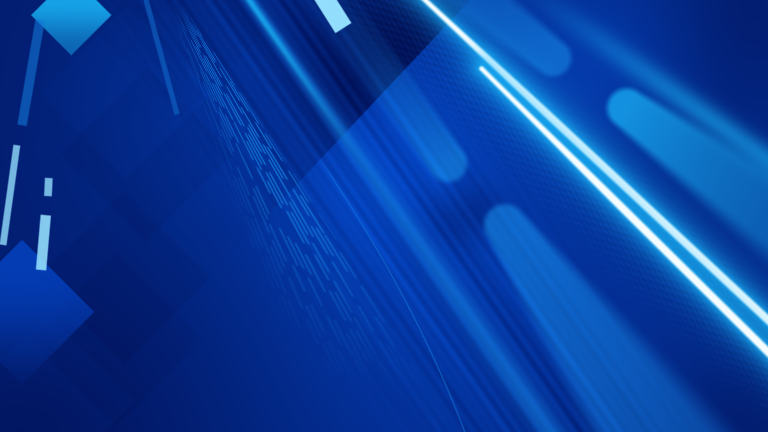
Give the GLSL for this background, as a Shadertoy shader.

```glsl
// Diagonal neon tubes, soft light beams and fanned dashes over deep blue facets.

const vec3 NAVY  = vec3(0.005, 0.075, 0.36);
const vec3 ROYAL = vec3(0.015, 0.25, 0.72);
const vec3 AZURE = vec3(0.07, 0.46, 0.84);
const vec3 CYAN  = vec3(0.10, 0.72, 0.98);
const vec3 WHITE = vec3(0.96, 0.99, 1.0);

const vec2 FAN_APEX = vec2(0.319, 1.157); // rays of dashes meet here
const float FAN_COLUMNS = 72.0;
const float DASH_RATE = 11.0;
const float NEON_RADIUS = 0.0085;
const float NEON_GLOW = 0.026;
const int FACETS = 7;

float pixel; // height of one pixel in canvas units

float hash(vec2 p) {
    return fract(sin(dot(p, vec2(127.1, 311.7))) * 43758.545);
}

// Distance along the line a-b, and signed distance to its left side.
vec2 along(vec2 p, vec2 a, vec2 b) {
    vec2 d = normalize(b - a);
    p -= a;
    return vec2(dot(p, d), d.x * p.y - d.y * p.x);
}

float blob(vec2 p, vec2 center, vec2 radius) {
    vec2 q = (p - center) / radius;
    return exp(-dot(q, q));
}

float gauss(float d, float width) {
    return exp(-d * d / (width * width));
}

float fill(float d) {
    return smoothstep(pixel, -pixel, d);
}

float bar(vec2 p, vec2 a, vec2 b, float radius) {
    vec2 q = along(p, a, b);
    float len = length(b - a);
    return fill(abs(q.y) - radius) * fill(abs(q.x - 0.5 * len) - 0.5 * len);
}

float diamond(vec2 p, vec2 center, float radius) {
    p = abs(p - center);
    return fill((p.x + p.y - radius) * 0.707);
}

// Round-headed shaft of light that widens and fades toward its tail.
float beam(vec2 p, vec2 head, vec2 tail, float radius, float spread, float fade) {
    vec2 q = along(p, head, tail);
    float t = max(q.x, 0.0);
    float d = length(vec2(min(q.x, 0.0), q.y)) - radius - spread * t;
    float soft = 0.010 + 0.045 * t;
    return smoothstep(soft, -soft, d) * exp(-t * fade);
}

float dashes(vec2 p) {
    float depth = max(FAN_APEX.y - p.y, 0.05);
    float slope = (p.x - FAN_APEX.x) / depth;
    float column = slope * FAN_COLUMNS;
    float id = floor(column);
    float run = depth * DASH_RATE + 9.0 * hash(vec2(id, 3.0));
    float seed = hash(vec2(id, floor(run)));
    float across = abs(fract(column) - 0.5);
    float aa = FAN_COLUMNS * pixel / depth;
    float body = 1.0 - smoothstep(0.30 - aa * 0.5, 0.30 + aa * 0.5, across);
    float tip = abs(fract(run) - 0.5) - 0.25 - 0.24 * seed;
    body *= smoothstep(0.04, -0.04, tip) * step(0.28, seed);
    float envelope = smoothstep(0.33, 0.56, slope) * smoothstep(0.66, 0.62, slope);
    return body * envelope * smoothstep(0.15, 0.28, depth) * smoothstep(1.1, 0.5, depth);
}

vec3 neon(vec3 col, vec2 p, vec2 a, vec2 b) {
    vec2 q = along(p, a, b);
    float d = length(vec2(min(q.x, 0.0), q.y));
    float radius = NEON_RADIUS * (0.55 + 0.45 * smoothstep(0.0, 0.5, q.x));
    col = mix(col, CYAN, 0.75 * exp(-max(d - radius, 0.0) / NEON_GLOW));
    return mix(col, WHITE, smoothstep(radius + 0.005, radius - 0.004, d));
}

void mainImage(out vec4 fragColor, in vec2 fragCoord) {
    pixel = 1.0 / iResolution.y;
    vec2 p = fragCoord * pixel;

    // Broad blue light and shade
    float light = 0.22 + 0.30 * smoothstep(0.3, 1.1, p.x);
    light += 0.35 * blob(p, vec2(0.95, 0.45), vec2(0.45, 0.5));
    light += 0.30 * blob(p, vec2(0.45, 0.75), vec2(0.3, 0.35));
    light += 0.25 * blob(p, vec2(1.38, 0.85), vec2(0.25, 0.2));
    light -= 0.30 * blob(p, vec2(1.72, 0.97), vec2(0.2, 0.3));
    light -= 0.35 * blob(p, vec2(1.08, 0.50), vec2(0.09, 0.07));
    light -= 0.30 * blob(p, vec2(1.75, 0.0), vec2(0.25, 0.2));
    light -= 0.20 * blob(p, vec2(0.05, 0.0), vec2(0.3, 0.2));

    // Large slanted plane with a sharp edge
    vec2 plane = along(p, vec2(1.088, 1.0), vec2(0.544, 0.421));
    light -= 0.75 * fill(plane.y) * blob(p, vec2(0.92, 0.86), vec2(0.22, 0.24));
    light += 0.30 * fill(-plane.y) * blob(p, vec2(0.86, 0.62), vec2(0.22, 0.25));

    // Scattered facets on the left
    for (int i = 0; i < FACETS; i++) {
        float k = float(i);
        vec2 center = vec2(0.45 * hash(vec2(k, 1.0)), (k + 0.5) / float(FACETS));
        light += 0.14 * (hash(vec2(k, 5.0)) - 0.5) * diamond(p, center, 0.2);
    }
    vec3 col = mix(NAVY, ROYAL, clamp(light, -0.2, 1.15));
    col = mix(col, ROYAL * 1.1, 0.75 * diamond(p, vec2(0.051, 0.278), 0.167) * smoothstep(0.05, 0.4, p.y));
    col = mix(col, CYAN, diamond(p, vec2(0.165, 0.965), 0.093) * (0.45 + 0.4 * smoothstep(0.88, 1.0, p.y)));

    // Soft beams
    col = mix(col, AZURE, 0.85 * beam(p, vec2(1.037, 0.623), vec2(0.891, 0.826), 0.044, 0.0, 4.0));
    col = mix(col, AZURE, 0.80 * beam(p, vec2(1.169, 0.479), vec2(1.516, 0.0), 0.048, 0.12, 0.7));
    col = mix(col, CYAN, 0.70 * beam(p, vec2(1.451, 0.750), vec2(1.778, 0.514), 0.045, 0.09, 1.5));
    col = mix(col, AZURE, 0.75 * beam(p, vec2(1.280, 0.866), vec2(1.111, 1.0), 0.042, 0.04, 1.8));
    vec2 haze = along(p, vec2(1.273, 0.988), vec2(1.778, 0.63));
    col = mix(col, CYAN, 0.55 * gauss(haze.y, 0.03) * smoothstep(-0.2, 0.5, haze.x));

    // Long streak with fine parallel rays
    vec2 ray = along(p, vec2(0.58, 1.0), vec2(1.273, 0.0));
    float grain = sin(ray.y * 130.0) * sin(ray.y * 71.0 + 1.0) + 0.5 * sin(ray.y * 293.0);
    col += AZURE * 0.07 * grain * gauss(ray.y, 0.2);
    float width = mix(0.012, 0.026, clamp(ray.x, 0.0, 1.0));
    col = mix(col, AZURE, 0.65 * gauss(ray.y, width));
    col = mix(col, CYAN, 0.75 * gauss(ray.y + 0.003, 0.008) * smoothstep(0.5, 0.0, ray.x));
    float thread = (p.x - 1.076 + 0.38 * p.y + 0.24 * p.y * p.y) * 0.85;
    col = mix(col, AZURE, 0.75 * fill(abs(thread) - 0.001) * smoothstep(0.65, 0.58, p.y));

    // Dashes and slim bars
    col = mix(col, AZURE, 0.75 * dashes(p));
    col = mix(col, AZURE, 0.50 * bar(p, vec2(0.33, 1.03), vec2(0.41, 0.735), 0.006));
    col = mix(col, AZURE, 0.60 * bar(p, vec2(0.093, 0.954), vec2(0.051, 0.71), 0.011));
    vec3 pale = mix(CYAN, WHITE, 0.55);
    col = mix(col, pale, 0.8 * bar(p, vec2(0.039, 0.664), vec2(0.007, 0.433), 0.008));
    col = mix(col, pale, 0.9 * bar(p, vec2(0.106, 0.502), vec2(0.095, 0.375), 0.012));
    col = mix(col, pale, 0.8 * bar(p, vec2(0.113, 0.588), vec2(0.111, 0.546), 0.009));
    col = mix(col, pale, bar(p, vec2(0.735, 1.03), vec2(0.795, 0.935), 0.022));

    // Fine hatching around the neon tubes
    vec2 tube = along(p, vec2(0.984, 1.0), vec2(1.778, 0.259));
    float hatch = sin(tube.y * 480.0) * sin(tube.x * 190.0 + tube.y * 90.0);
    col += AZURE * 0.06 * hatch * gauss(tube.y + 0.06, 0.09);
    col = neon(col, p, vec2(0.94, 1.041), vec2(1.778, 0.259));
    col = neon(col, p, vec2(1.115, 0.841), vec2(1.778, 0.185));

    fragColor = vec4(clamp(col, 0.0, 1.0), 1.0);
}
```
